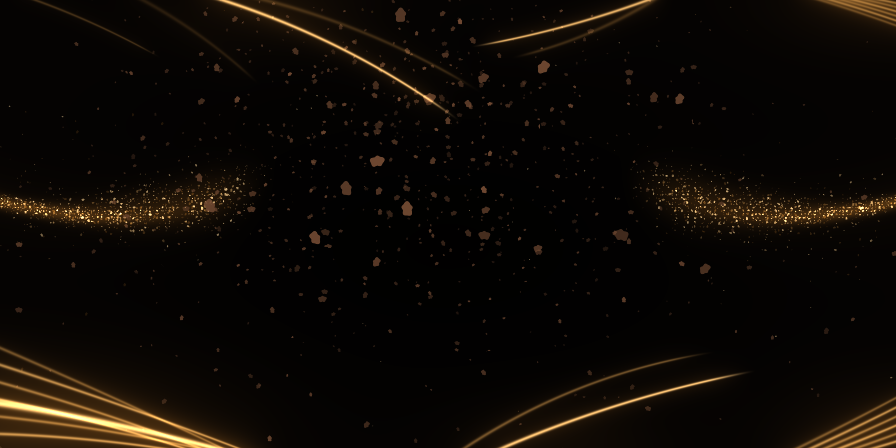
A WebGL 2 fragment shader for this background:

```glsl
#version 300 es
precision highp float;
// Black backdrop with golden light streaks in the corners, two glittering
// dust ribbons at the sides and bronze flecks scattered over the centre.
// Streaks are bent lines with halos; dust and flecks are jittered grid dots.
uniform vec2 u_resolution;
out vec4 fragColor;

const vec3 BASE = vec3(0.020, 0.012, 0.008);
const vec3 AMBER = vec3(0.45, 0.28, 0.09);
const vec3 GOLD = vec3(0.80, 0.55, 0.23);
const vec3 CREAM = vec3(1.00, 0.86, 0.62);
const vec3 BRONZE = vec3(0.43, 0.28, 0.19);

vec3 hash3(vec2 p) {
    vec3 q = fract(p.xyx * vec3(0.1031, 0.1030, 0.0973));
    q += dot(q, q.yxz + 33.33);
    return fract((q.xxy + q.yzz) * q.zyx);
}

// Soft elliptical blob, 1 at its centre
float blob(vec2 p, vec2 centre, vec2 size) {
    vec2 q = (p - centre) / size;
    return exp(-dot(q, q));
}

// Parabolic light line from a to its tapered tip b
vec3 streak(vec2 p, vec2 a, vec2 b, float bend, float width, float power) {
    float len = length(b - a);
    vec2 dir = (b - a) / len;
    vec2 rel = p - a;
    float t = dot(rel, dir) / len;
    float off = dot(rel, vec2(-dir.y, dir.x)) - 4.0 * bend * t * (1.0 - t);
    float ends = smoothstep(-0.12, 0.05, t) * smoothstep(1.0, 0.8, t);
    float w = max(width * (1.2 - 0.5 * t), 0.55 / u_resolution.y);
    float core = exp(-off * off / (w * w));
    float halo = exp(-abs(off) / (5.0 * width));
    return power * ends * (core * mix(GOLD, CREAM, power * 0.6) + 0.28 * halo * AMBER);
}

// One layer of random dots: x is coverage, y is a random tone
vec2 dots(vec2 p, float cell, float density, vec2 radii, float seed) {
    vec2 id = floor(p / cell);
    vec3 h = hash3(id + seed);
    vec3 k = hash3(id + seed + 71.7);
    vec2 d = p - (id + 0.5 + 0.45 * (h.xy - 0.5)) * cell;
    float radius = mix(radii.x, radii.y, k.x * k.x * k.x);
    float angle = atan(d.y, d.x);
    float edge = radius * (1.0 + 0.18 * sin(2.0 * angle + 6.3 * k.y) + 0.1 * sin(5.0 * angle));
    float px = 0.6 / u_resolution.y;
    float shape = smoothstep(edge + px, edge - px, length(d));
    return vec2(shape * step(h.z, density), k.z);
}

// Glitter ribbon; m is the distance from the nearer side edge
vec3 dustRibbon(vec2 p) {
    float m = min(p.x, 2.0 - p.x);
    float off = p.y - (0.552 - 0.24 * m + 0.53 * m * m);
    float spread = mix(0.014, 0.052, smoothstep(0.0, 0.5, m));
    float fade = smoothstep(0.62, 0.44, m);
    float body = fade * exp(-off * off / (spread * spread));
    float mist = fade * exp(-abs(off) / 0.045);
    float low = off + 0.35 * spread;
    float vein = fade * exp(-low * low / 0.00022) * smoothstep(0.55, 0.1, m);
    vec3 light = AMBER * (0.22 * body + 0.10 * mist + 0.35 * vein);
    for (int i = 0; i < 3; i++) {
        float n = float(i);
        float density = 0.42 * body + 0.13 * mist + 0.35 * vein;
        vec2 grain = dots(p, 0.0072 + 0.0017 * n, density, vec2(0.0008, 0.0030), 17.0 * n);
        light += grain.x * mix(AMBER * 0.5, CREAM, grain.y * grain.y) * (0.5 + 0.4 * body + 0.4 * vein);
    }
    return light;
}

// Bronze flecks, from large and solid to fine and faint
vec3 addFlecks(vec3 color, vec2 p) {
    float cluster = blob(p, vec2(0.88, 0.72), vec2(0.42, 0.28));
    float field = blob(p, vec2(0.92, 0.62), vec2(0.72, 0.46));
    for (int i = 0; i < 4; i++) {
        float n = float(i);
        float cell = 0.062 / (1.0 + 0.55 * n);
        float density = 0.30 * cluster + 0.13 * field;
        vec2 fleck = dots(p + 0.013 * n, cell, density, vec2(0.06, 0.23) * cell, 131.0 + 29.0 * n);
        float strength = (0.55 + 0.45 * fleck.y) * (1.0 - 0.18 * n);
        color = mix(color, BRONZE, fleck.x * strength);
    }
    return color;
}

vec3 cornerStreaks(vec2 p) {
    // Upper left sweep and its faint companions
    vec3 c = streak(p, vec2(0.48, 1.005), vec2(1.03, 0.727), 0.026, 0.0034, 0.95);
    c += streak(p, vec2(0.55, 1.01), vec2(1.08, 0.79), 0.024, 0.004, 0.22);
    c += streak(p, vec2(0.05, 1.01), vec2(0.36, 0.87), 0.008, 0.0025, 0.25);
    c += streak(p, vec2(0.30, 1.01), vec2(0.58, 0.81), 0.012, 0.004, 0.14);
    // Upper middle sweep
    c += streak(p, vec2(1.46, 1.005), vec2(1.05, 0.895), 0.010, 0.0030, 0.85);
    c += streak(p, vec2(1.46, 1.0), vec2(1.14, 0.87), 0.014, 0.004, 0.22);
    // Lower middle pair
    c += streak(p, vec2(1.11, -0.005), vec2(1.69, 0.173), 0.017, 0.0034, 0.95);
    c += streak(p, vec2(1.03, -0.005), vec2(1.60, 0.215), 0.034, 0.0032, 0.42);
    // Fans that spread through the remaining corners
    for (int i = 0; i < 6; i++) {
        float s = float(i) / 5.0;
        float flicker = 0.35 + 0.4 * hash3(vec2(float(i), 5.0)).x;
        c += streak(p, vec2(-0.02, 0.232 - 0.20 * s), vec2(0.60 + 0.06 * sin(9.0 * s), -0.05), 0.004 + 0.012 * s, 0.0032, flicker);
        c += streak(p, vec2(1.74 + 0.14 * s, -0.02), vec2(2.16, 0.20 - 0.13 * s), -0.004, 0.0032, flicker);
        c += streak(p, vec2(1.78 + 0.10 * s, 1.015), vec2(2.16, 0.88 + 0.07 * s), 0.006, 0.003, flicker * 0.75);
    }
    return c + streak(p, vec2(-0.03, 0.104), vec2(0.64, -0.045), 0.012, 0.0060, 1.1);
}

void main() {
    vec2 p = gl_FragCoord.xy / u_resolution * vec2(2.0, 1.0);
    // Dark ground, blackest in the middle, with warm corner haze
    vec3 color = BASE * (1.0 - 0.85 * blob(p, vec2(1.0, 0.45), vec2(0.75, 0.4)));
    float haze = 0.30 * blob(p, vec2(0.05, 0.0), vec2(0.38, 0.17));
    haze += 0.20 * blob(p, vec2(2.0, 0.0), vec2(0.22, 0.13));
    haze += 0.16 * blob(p, vec2(2.0, 1.0), vec2(0.24, 0.10));
    haze += 0.12 * blob(p, vec2(0.60, 1.0), vec2(0.20, 0.10));
    haze += 0.10 * blob(p, vec2(1.25, 0.0), vec2(0.22, 0.10));
    color += AMBER * haze + dustRibbon(p);
    color = addFlecks(color, p) + cornerStreaks(p);
    fragColor = vec4(min(color, 1.0), 1.0);
}
```
